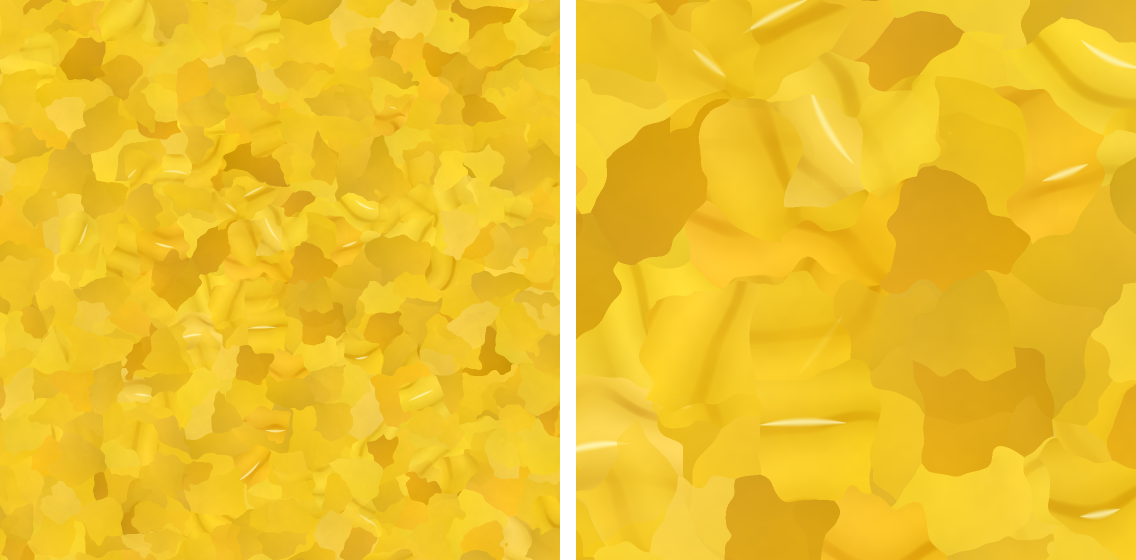
Left, the full canvas; right, a detail of the centre.
This texture is drawn by a Shadertoy shader. Its source:

```glsl
// Overlapping daubs of yellow paint: three layers of Voronoi patches with
// noise-warped, ragged outlines, each patch tinted from a small palette.
// Some patches carry glossy folds and thin bright glints along their stroke.

const vec3 PALETTE[6] = vec3[6](
    vec3(0.86, 0.64, 0.08), vec3(0.90, 0.72, 0.14), vec3(0.96, 0.75, 0.14),
    vec3(0.95, 0.78, 0.14), vec3(0.96, 0.82, 0.19), vec3(0.96, 0.81, 0.27));

float hash(vec2 p) {
    return fract(sin(dot(p, vec2(127.1, 311.7))) * 43758.5453);
}

vec2 hash2(vec2 p) {
    return vec2(hash(p), hash(p + 57.3));
}

float noise(vec2 p) {
    vec2 i = floor(p), f = fract(p);
    f = f * f * (3.0 - 2.0 * f);
    return mix(mix(hash(i), hash(i + vec2(1, 0)), f.x),
               mix(hash(i + vec2(0, 1)), hash(i + vec2(1, 1)), f.x), f.y);
}

vec2 noise2(vec2 p) {
    return vec2(noise(p), noise(p + 31.7)) - 0.5;
}

// Palette pick by area share, from dark ochre to pale yellow
vec3 paintColor(float h) {
    int i = h < 0.07 ? 0 : h < 0.29 ? 1 : h < 0.39 ? 2 : h < 0.67 ? 3 : h < 0.92 ? 4 : 5;
    return PALETTE[i];
}

// Nearest patch: xy = its centre in canvas units, zw = its cell id
vec4 nearestPatch(vec2 p, float scale, float seed) {
    vec2 cell = floor(p * scale);
    vec4 nearest = vec4(0.0);
    float best = 1e3;
    for (int y = -1; y <= 1; y++)
    for (int x = -1; x <= 1; x++) {
        vec2 id = cell + vec2(x, y);
        vec2 centre = (id + 0.1 + 0.8 * hash2(id + seed)) / scale;
        float d = length(p - centre);
        if (d < best) {
            best = d;
            nearest = vec4(centre, id + seed);
        }
    }
    return nearest;
}

// Colour inside one patch; local is the offset from its centre
vec3 daub(vec2 local, vec2 id, float gloss) {
    float tone = hash(id + 3.1);
    vec3 col = paintColor(tone) + 0.025 * (hash(id + 8.4) - 0.5);

    // Stroke frame: across and along, slightly bent
    float angle = 6.2832 * hash(id + 12.6);
    vec2 dir = vec2(cos(angle), sin(angle));
    float along = dot(local, dir);
    float across = dot(local, vec2(-dir.y, dir.x));
    across += (hash(id + 5.7) - 0.5) * 16.0 * along * along;

    // Gentle shading over the patch, stronger in the dark ones
    col *= 1.0 + across * (tone < 0.29 ? 1.1 : 0.5);
    col.b += 0.8 * along;

    // Glossy folds
    float wet = step(hash(id + 21.9), 0.12 + 0.45 * gloss) * step(0.29, tone);
    float wave = sin(across * 130.0 + 3.0 * noise(local * 25.0 + id) + 6.0 * tone);
    col *= 1.0 + wet * wave * vec3(0.025, 0.04, 0.18);
    col -= wet * vec3(0.07, 0.11, 0.07) * smoothstep(0.75, 1.0, -wave) * noise(local * 40.0 + id);

    // Thin tapered glint
    float reach = 0.012 + 0.016 * hash(id + 33.2);
    float taper = max(1.0 - along * along / (reach * reach), 0.0);
    float offset = 0.03 * (hash(id + 41.5) - 0.5);
    float glint = 1.0 - smoothstep(0.0, 0.0035 * taper + 1e-4, abs(across - offset));
    glint *= wet * step(hash(id + 47.8), 0.4) * step(1e-3, taper);
    return mix(col, vec3(1.0, 0.97, 0.74), 0.8 * glint);
}

vec3 paint(vec2 p) {
    // Ragged outlines: broad wobble plus fine notches
    vec2 warped = p + 0.034 * noise2(p * 24.0) + 0.012 * noise2(p * 75.0);
    float gloss = 1.0 - smoothstep(0.1, 0.45, length(p - vec2(0.5, 0.53)));

    vec3 col = vec3(0.0);
    for (int layer = 0; layer < 3; layer++) {
        float k = float(layer);
        vec4 patchInfo = nearestPatch(warped, 12.0 + 3.0 * k, 91.0 * k);
        float shown = layer == 0 ? 1.0 : step(hash(patchInfo.zw + 61.3), 0.42);
        float opacity = layer == 0 ? 1.0 : mix(0.6, 1.0, hash(patchInfo.zw + 70.7));
        col = mix(col, daub(p - patchInfo.xy, patchInfo.zw, gloss), shown * opacity);
    }

    // Faint mottling of the pigment
    return col * (1.0 + 0.025 * (noise(p * 45.0) - 0.5) + 0.012 * (noise(p * 160.0) - 0.5));
}

void mainImage(out vec4 fragColor, in vec2 fragCoord) {
    // Four samples per pixel smooth the outlines
    vec3 sum = vec3(0.0);
    for (int s = 0; s < 4; s++) {
        vec2 shift = vec2(s % 2, s / 2) * 0.5 - 0.25;
        sum += paint((fragCoord + shift) / iResolution.y);
    }
    fragColor = vec4(clamp(sum / 4.0, 0.0, 1.0), 1.0);
}
```
